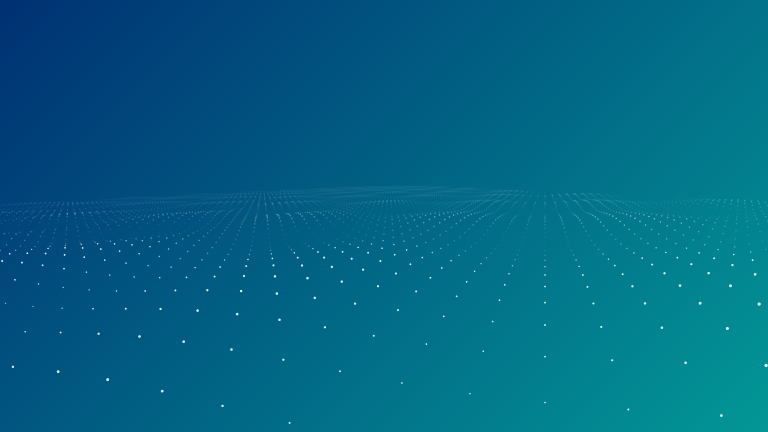
A Shadertoy shader for this background:

```glsl
// A rolling sea of white dots in perspective under a diagonal blue to teal gradient.

// Wave height of a grid node, from -1 to 1.
float waveHeight(vec2 node) {
    return -0.5 * (cos(0.55 * (node.x + 0.8)) + cos(0.5 * (node.y + 2.0)));
}

// Slightly rolled horizon line.
float horizonAt(float x) {
    return 0.588 + 0.02 * (x - 1.042);
}

// Coverage of the dot in one grid row that lies nearest to the point.
float rowDot(vec2 p, float row, float pixel) {
    // Undo the perspective along the row to find the nearest column.
    float rowDepth = 1.0 + 0.228 * row;
    float side = p.x - 1.2616;
    float column = round(side * rowDepth / (0.1829 + 0.052 * side));
    float depth = rowDepth - 0.052 * column;
    if (depth < 0.2) return 0.0;

    // Project the node, lifted by the waves.
    float height = waveHeight(vec2(column, row));
    float x = 1.2616 + 0.1829 * column / depth;
    float ground = horizonAt(x) - 0.4907 / depth;
    vec2 center = vec2(x, ground + 0.0463 * height / depth);

    // Crests carry larger dots; dots below a pixel fade instead of shrinking.
    float radius = (0.0035 + 0.0024 * height) / depth;
    float drawn = max(radius, 0.7 * pixel);
    float fade = radius * radius / (drawn * drawn);

    // The sheet ends in a far corner.
    float farEdge = 0.572 - 0.05 * abs(x - 0.926);
    fade *= 1.0 - smoothstep(-0.002, 0.002, ground - farEdge);

    float dist = length(p - center);
    return fade * (1.0 - smoothstep(drawn - 0.6 * pixel, drawn + 0.6 * pixel, dist));
}

void mainImage(out vec4 fragColor, in vec2 fragCoord) {
    vec2 p = fragCoord / iResolution.y;
    float aspect = iResolution.x / iResolution.y;
    float pixel = 1.0 / iResolution.y;

    // Background, from the upper left to the lower right.
    float t = (p.x + 1.0 - p.y) / (aspect + 1.0);
    vec3 color = mix(vec3(0.0, 0.19, 0.45), vec3(0.01, 0.59, 0.59), t);

    // Dot rows, from the nearest to the farthest.
    float dots = 0.0;
    if (p.y < horizonAt(p.x) + 0.01) {
        for (int row = -1; row < 115; row++) {
            dots += rowDot(p, float(row), pixel);
        }
    }
    color = mix(color, vec3(0.93, 0.98, 1.0), 0.9 * min(dots, 1.0));

    fragColor = vec4(color, 1.0);
}
```
